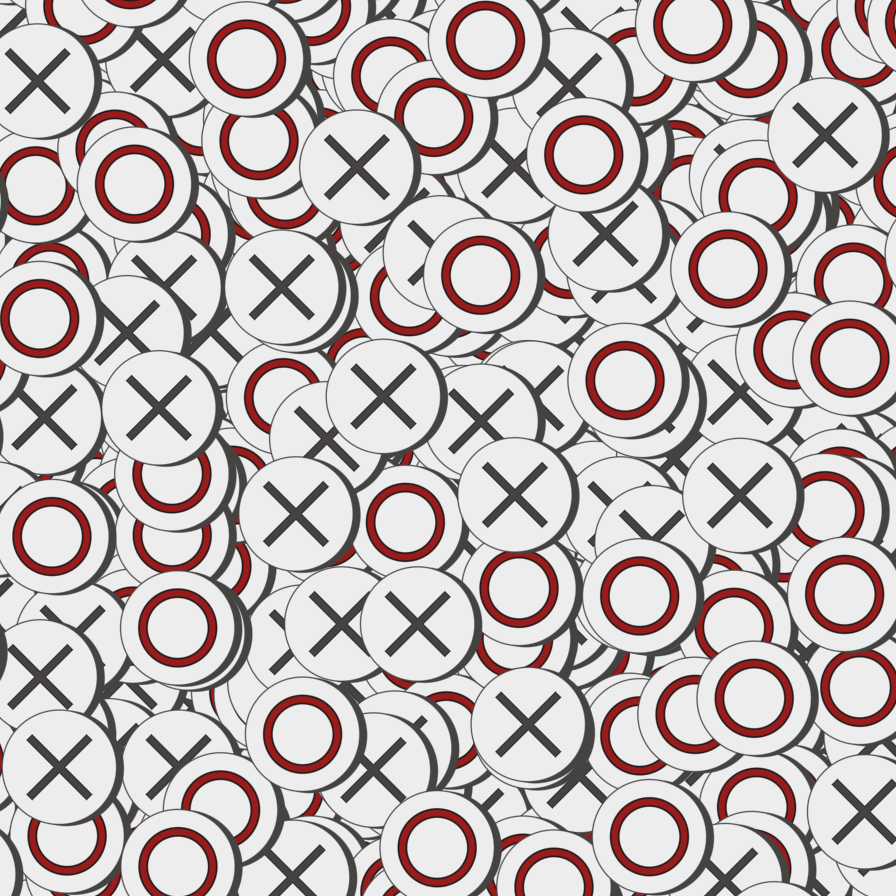
This pattern is drawn by a three.js fragment shader. Its source:

```glsl
// A heap of thick round counters, each marked with a red ring or a dark cross.
// Layers of turned, jittered grids are painted from bottom to top; every counter
// fits inside its own cell, so each layer needs only one lookup per point.

#define LAYERS 16
#define CELL 0.18
#define RADIUS 0.0645
#define THICKNESS vec2(0.0076, -0.0012)
#define RIM 0.0013
#define RING_RADIUS 0.0388
#define RING_HALF 0.0054
#define CROSS_LENGTH 0.0475
#define CROSS_HALF 0.0046
#define RING_SHARE 0.5
#define SOFT 0.001

varying vec2 vUv;

const vec3 FACE = vec3(0.93);
const vec3 DARK = vec3(0.27, 0.26, 0.26);
const vec3 RED = vec3(0.60, 0.11, 0.11);
const vec3 INK = vec3(0.13, 0.10, 0.10);

float hash(vec2 p) {
  return fract(sin(dot(p, vec2(127.1, 311.7))) * 43758.5453);
}

// Coverage of a shape from its signed distance
float cover(float d) {
  return 1.0 - smoothstep(-SOFT, SOFT, d);
}

float capsule(vec2 p, vec2 end, float radius) {
  float t = clamp(dot(p, end) / dot(end, end), 0.0, 1.0);
  return length(p - end * t) - radius;
}

float box(vec2 p, vec2 halfSize) {
  vec2 q = abs(p) - halfSize;
  return length(max(q, 0.0)) + min(max(q.x, q.y), 0.0);
}

float diagonalCross(vec2 p) {
  vec2 q = vec2(p.x + p.y, p.y - p.x) * 0.70711;
  vec2 arm = vec2(CROSS_LENGTH, CROSS_HALF);
  return min(box(q, arm), box(q.yx, arm));
}

// Paints one counter, centred on the origin, over the colour below
vec3 paintCounter(vec3 below, vec2 p, float kind) {
  vec3 color = mix(below, DARK, cover(capsule(p, THICKNESS, RADIUS)));
  color = mix(color, FACE, cover(length(p) - RADIUS + RIM));

  bool isRing = kind < RING_SHARE;
  float mark = isRing ? abs(length(p) - RING_RADIUS) - RING_HALF : diagonalCross(p);
  float edge = isRing ? 0.0019 : 0.0009;
  color = mix(color, INK, cover(mark));
  return mix(color, isRing ? RED : DARK, cover(mark + edge));
}

void main() {
  vec3 color = FACE;
  float jitter = CELL - 2.0 * (RADIUS + length(THICKNESS) + SOFT);

  for (int i = 0; i < LAYERS; i++) {
    // Turn and shift the grid of this layer
    float layer = float(i) + 1.0;
    float angle = 6.2832 * hash(vec2(layer, 3.7));
    float c = cos(angle);
    float s = sin(angle);
    mat2 turn = mat2(c, s, -s, c);
    vec2 shift = vec2(hash(vec2(layer, 11.3)), hash(vec2(layer, 23.9)));
    vec2 grid = turn * vUv / CELL + shift;

    // Place the counter in its cell, then turn back so that marks stay upright
    vec2 seed = floor(grid) + layer * vec2(17.3, 41.9);
    vec2 offset = vec2(hash(seed), hash(seed + 5.1)) - 0.5;
    vec2 local = (fract(grid) - 0.5) * CELL - offset * jitter;
    color = paintCounter(color, local * turn, hash(seed + 9.7));
  }

  gl_FragColor = vec4(color, 1.0);
}
```
